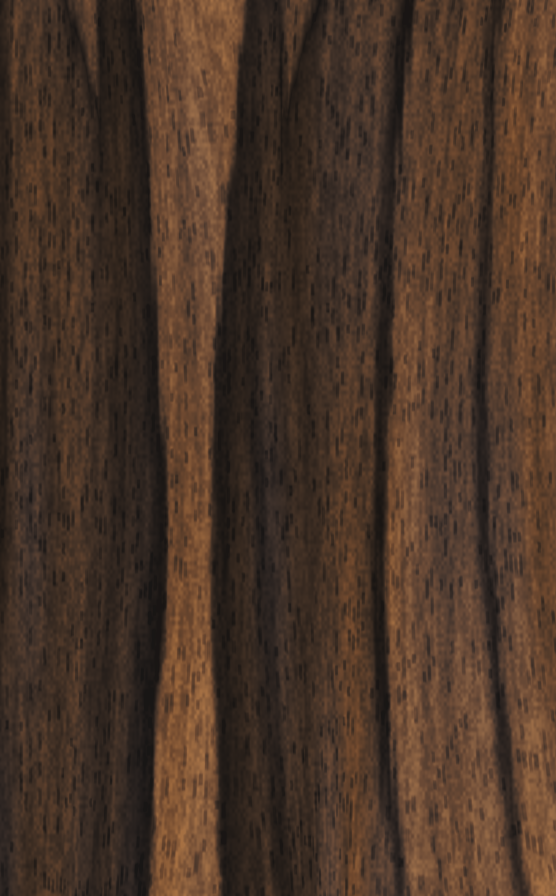
A Shadertoy shader for this texture:

```glsl
// Dark striped hardwood: upright brown bands, black veins, fine fibres and pores.

const vec3 VEIN_BLACK  = vec3(0.095, 0.085, 0.083);
const vec3 DARK_BROWN  = vec3(0.25, 0.20, 0.178);
const vec3 MID_BROWN   = vec3(0.41, 0.30, 0.24);
const vec3 PALE_BROWN  = vec3(0.60, 0.46, 0.35);
const vec3 WARM_TINT   = vec3(1.09, 0.95, 0.72);

const float BAND_STREAK  = 0.20;   // contrast of broad streaks
const float FINE_STREAK  = 0.20;   // contrast of narrow streaks
const float FIBRE        = 0.22;   // contrast of short fibres
const float SPECKLE      = 0.20;   // contrast of surface grain
const float PORE_DEPTH   = 0.22;
const float PORE_SHARE   = 0.30;
const float TONGUE_APEX  = 0.86;   // height where the pointed figures close

const int VEINS = 8;
// Path of each vein: middle x, lean, bow; then the wood tone on its right.
const vec4 PATH[VEINS] = vec4[](
    vec4(0.000,  0.000,  0.000, 0.43), vec4(0.205,  0.020, -0.020, 0.31),
    vec4(0.287, -0.010, -0.037, 0.74), vec4(0.388,  0.020,  0.042, 0.34),
    vec4(0.455, -0.020,  0.030, 0.36), vec4(0.600,  0.025,  0.005, 0.50),
    vec4(0.687,  0.010,  0.040, 0.61), vec4(0.872, -0.022,  0.050, 0.68));
// Stain of each vein: strength, fade to the left, fade to the right.
const vec3 STAIN[VEINS] = vec3[](
    vec3(0.75, 0.020, 0.018), vec3(0.50, 0.020, 0.018),
    vec3(0.90, 0.030, 0.010), vec3(0.85, 0.010, 0.034),
    vec3(0.60, 0.016, 0.024), vec3(0.10, 0.020, 0.020),
    vec3(0.98, 0.018, 0.013), vec3(0.75, 0.016, 0.013));

float hash(vec2 p) {
    vec3 q = fract(p.xyx * 0.1031);
    q += dot(q, q.yzx + 33.33);
    return fract((q.x + q.y) * q.z);
}

float noise(vec2 p) {
    vec2 cell = floor(p), f = fract(p);
    f = f * f * (3.0 - 2.0 * f);
    return mix(mix(hash(cell), hash(cell + vec2(1, 0)), f.x),
               mix(hash(cell + vec2(0, 1)), hash(cell + vec2(1, 1)), f.x), f.y);
}

float signedNoise(vec2 p) { return noise(p + 50.0) - 0.5; }

// Short dark dashes, one per chosen cell of staggered columns.
float pores(vec2 p) {
    p *= vec2(190.0, 32.0);
    p.y += 17.0 * hash(vec2(floor(p.x), 3.0));
    vec2 cell = floor(p), f = fract(p) - 0.5;
    float size = mix(0.2, 0.5, hash(cell + 11.0));
    float dash = smoothstep(0.5, 0.15, abs(f.x)) * smoothstep(size, size * 0.5, abs(f.y));
    return dash * step(hash(cell), PORE_SHARE);
}

// Pointed figures entering from the top: pale heart, dark outline.
float tongues(vec2 uv) {
    float rise = max(uv.y - TONGUE_APEX, 0.0), tone = 0.0;
    float reach = smoothstep(TONGUE_APEX - 0.16, TONGUE_APEX + 0.03, uv.y);
    for (int i = 0; i < 2; i++) {
        float centre = 0.18 + 0.33 * float(i) + rise * (float(i) - 0.5) * 0.4;
        float d = abs(uv.x - centre) - rise * 0.24;
        tone -= 0.30 * reach * exp(-abs(d) / 0.015);
        tone += 0.22 * smoothstep(0.0, -0.015, d);
    }
    return tone;
}

vec3 woodColour(float tone, float warmth) {
    vec3 c = mix(VEIN_BLACK, DARK_BROWN, clamp(tone / 0.4, 0.0, 1.0));
    c = mix(c, MID_BROWN, clamp((tone - 0.4) / 0.3, 0.0, 1.0));
    c = mix(c, PALE_BROWN, clamp((tone - 0.7) / 0.3, 0.0, 1.0));
    return c * mix(vec3(1.0), WARM_TINT, warmth);
}

void mainImage(out vec4 fragColor, in vec2 fragCoord) {
    vec2 uv = fragCoord / iResolution.xy;
    vec2 p = fragCoord / iResolution.y;
    float s = uv.y * 2.0 - 1.0;

    // Bands, veins and the bend that the grain follows
    float tone = 0.4, stain = 0.0, bend = 0.0;
    float fray = 0.012 * signedNoise(p * vec2(190.0, 7.0));
    for (int i = 0; i < VEINS; i++) {
        float offset = PATH[i].y * s + PATH[i].z * s * s;
        float wobble = 0.018 * signedNoise(vec2(uv.y * 5.0, float(i) * 7.0))
                     + 0.005 * signedNoise(vec2(uv.y * 19.0, float(i) * 5.0));
        float d = uv.x - PATH[i].x - offset - wobble + fray;
        float fade = d < 0.0 ? STAIN[i].y : STAIN[i].z;
        float strength = STAIN[i].x * mix(0.75, 1.1, noise(vec2(uv.y * 4.0, float(i) * 9.0)));
        tone = mix(tone, PATH[i].w, smoothstep(-0.015, 0.015, d));
        stain = max(stain, strength * exp(-d * d / (fade * fade)));
        bend = mix(bend, offset, smoothstep(-0.1, 0.1, d));
    }
    vec2 grain = vec2(p.x - bend * iResolution.x / iResolution.y, p.y);

    // Paler wood low in the light bands
    tone += 0.12 * smoothstep(0.5, 0.1, uv.y) * smoothstep(0.5, 0.65, tone);
    tone += tongues(uv + vec2(fray, 0.0));

    // Streaks, then veins, then fine surface grain
    tone += BAND_STREAK * signedNoise(grain * vec2(38.0, 1.8));
    tone += FINE_STREAK * signedNoise(grain * vec2(120.0, 4.0));
    tone *= 1.0 - clamp(stain, 0.0, 1.0);
    float texture_gain = mix(0.45, 1.0, smoothstep(0.05, 0.5, tone));
    float detail = FIBRE * signedNoise(grain * vec2(260.0, 32.0))
                 + SPECKLE * signedNoise(p * vec2(330.0, 210.0))
                 - PORE_DEPTH * pores(grain);
    tone += texture_gain * detail;

    float warmth = 0.8 * noise(grain * vec2(30.0, 2.5)) + 0.6 * (tone - 0.4);
    fragColor = vec4(woodColour(tone, clamp(warmth, 0.0, 1.0)), 1.0);
}
```
